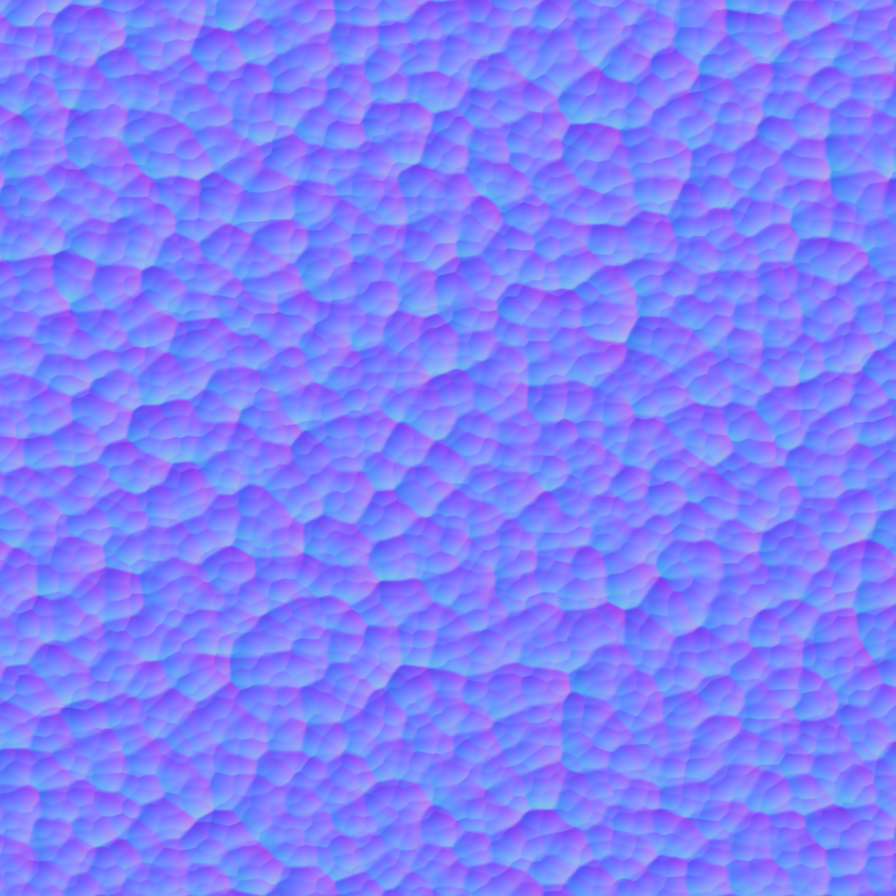
Give the GLSL for this texture map, as a WebGL 1 fragment shader.

```glsl
precision highp float;

uniform vec2 u_resolution;

const vec2  PEBBLE_COUNT   = vec2(27.0, 31.0); // large bumps across the canvas
const float GRAIN_SCALE    = 1.83;             // fine bumps relative to large ones
const float GRAIN_AMOUNT   = 0.52;             // slope share of the fine bumps
const float CREASE_SHARP   = 11.5;             // higher gives tighter creases
const float SIZE_VARIATION = 0.22;             // spread of bump sizes
const float WARP_SCALE     = 8.0;
const float WARP_AMOUNT    = 0.014;
const float RELIEF         = 0.55;             // overall steepness

// Three random values per lattice point
vec3 hash32(vec2 p) {
    vec3 q = fract(vec3(p.xyx) * vec3(0.1031, 0.1030, 0.0973));
    q += dot(q, q.yxz + 33.33);
    return fract((q.xxy + q.yzz) * q.zyx);
}

// Smooth two-channel value noise in -0.5..0.5
vec2 valueNoise(vec2 p) {
    vec2 cell = floor(p);
    vec2 f = fract(p);
    f = f * f * (3.0 - 2.0 * f);
    vec2 low  = mix(hash32(cell).xy, hash32(cell + vec2(1.0, 0.0)).xy, f.x);
    vec2 high = mix(hash32(cell + vec2(0.0, 1.0)).xy, hash32(cell + 1.0).xy, f.x);
    return mix(low, high, f.y) - 0.5;
}

// Outward slope of rounded Voronoi domes: the softmin-weighted
// offset from nearby dome centres, blending softly at the creases
vec2 domeSlope(vec2 p, float seed) {
    vec2 cell = floor(p);
    vec2 f = fract(p);
    vec2 slope = vec2(0.0);
    float total = 0.0;
    for (int y = -2; y <= 2; y++) {
        for (int x = -2; x <= 2; x++) {
            vec2 neighbour = vec2(float(x), float(y));
            vec3 rnd = hash32(cell + neighbour + seed);
            vec2 offset = f - neighbour - rnd.xy;
            float power = dot(offset, offset) - SIZE_VARIATION * rnd.z;
            float weight = exp(-CREASE_SHARP * power);
            slope += weight * offset;
            total += weight;
        }
    }
    return slope / total;
}

void main() {
    vec2 uv = gl_FragCoord.xy / min(u_resolution.x, u_resolution.y);

    // Gentle bending keeps the rows of bumps irregular
    uv += WARP_AMOUNT * valueNoise(uv * WARP_SCALE + 71.0);

    // Large pebbles with finer grain laid over them
    vec2 p = uv * PEBBLE_COUNT;
    vec2 slope = domeSlope(p, 13.0)
               + GRAIN_AMOUNT * domeSlope(p * GRAIN_SCALE, 157.0);
    slope *= RELIEF * PEBBLE_COUNT / PEBBLE_COUNT.y;

    // Tangent-space normal with the green axis pointing down
    vec3 normal = normalize(vec3(slope.x, -slope.y, 1.0));
    gl_FragColor = vec4(normal * 0.5 + 0.5, 1.0);
}
```
